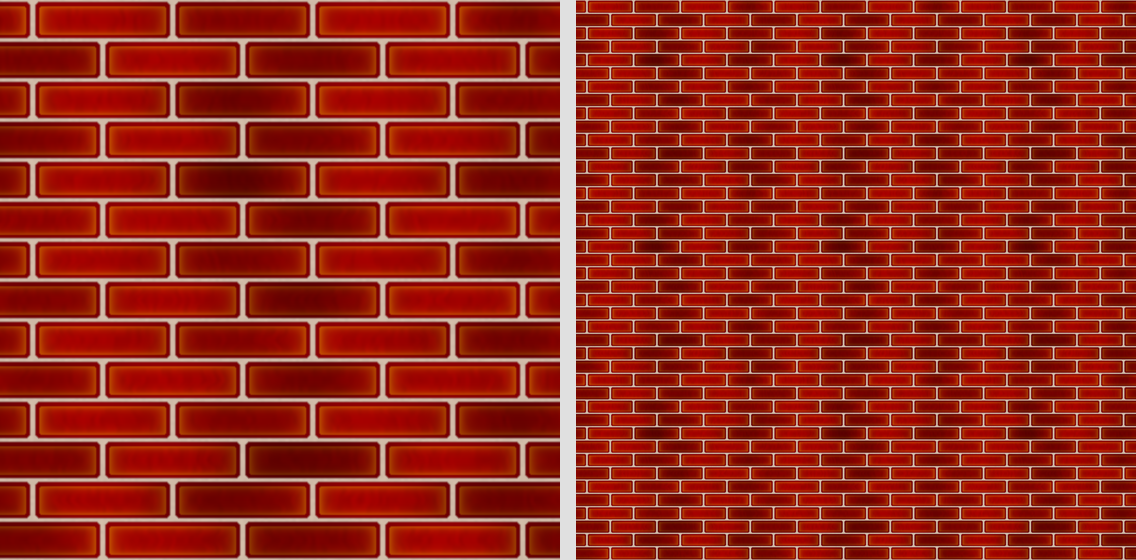
Left, the tile; right, the same tile 3 across and 3 down.
Reproduce this texture procedurally as a three.js fragment shader.

```glsl
// Glazed red bricks in running bond with pale mortar joints.
// Each brick is a chamfered box: a dark rim, an orange inner glow fading to red,
// and wrapped noise for burnt patches and fine streaks, so the tile is seamless.

#define GRID vec2(4.0, 14.0)
#define BRICK_HALF vec2(0.1192, 0.0313)
#define CHAMFER 0.005
#define RIM_WIDTH 0.0058
#define GLOW_FADE vec2(0.0105, 0.0052)
#define BURN_AMOUNT 0.48
#define STREAK_AMOUNT 0.09
#define MORTAR_COLOR vec3(0.82, 0.735, 0.66)
#define RIM_COLOR vec3(0.55, 0.0, 0.015)
#define GLAZE_COLOR vec3(0.625, 0.0, 0.0)
#define GLOW_COLOR vec3(0.78, 0.34, 0.0)

varying vec2 vUv;

float hash(vec2 p) {
  vec3 q = fract(vec3(p.xyx) * 0.1031);
  q += dot(q, q.yzx + 33.33);
  return fract((q.x + q.y) * q.z);
}

// Value noise that repeats after a whole number of cells
float wrappedNoise(vec2 p, vec2 period) {
  vec2 i = floor(p);
  vec2 f = fract(p);
  f = f * f * (3.0 - 2.0 * f);
  vec2 a = mod(i, period);
  vec2 b = mod(i + 1.0, period);
  return mix(mix(hash(a), hash(vec2(b.x, a.y)), f.x),
             mix(hash(vec2(a.x, b.y)), hash(b), f.x), f.y);
}

// Signed distance to a box with cut corners
float chamferBox(vec2 p, vec2 halfSize, float cut) {
  vec2 a = abs(p) - halfSize;
  return max(max(a.x, a.y), (a.x + a.y + cut) * 0.7071);
}

void main() {
  // Running bond: every other row moves by half a brick
  float row = mod(floor(vUv.y * GRID.y), GRID.y);
  float along = vUv.x * GRID.x - 0.234 - 0.5 * mod(row + 1.0, 2.0);
  vec2 local = (vec2(fract(along), fract(vUv.y * GRID.y)) - 0.5) / GRID;
  float brickId = mod(floor(along), GRID.x);
  float edge = chamferBox(local, BRICK_HALF, CHAMFER);

  // Inner panel sits slightly low, leaving a thicker rim on top
  vec2 panelPos = local + vec2(0.0, 0.0011);
  vec2 panelHalf = BRICK_HALF - RIM_WIDTH;
  float panelEdge = chamferBox(panelPos, panelHalf, 0.003);
  float panel = 1.0 - smoothstep(-0.0022, 0.0018, panelEdge);

  // Orange glow fading inward from all four sides
  vec2 depth = max(panelHalf - abs(panelPos), 0.0);
  vec2 fade = exp(-depth / GLOW_FADE);
  float glow = 1.0 - (1.0 - fade.x) * (1.0 - fade.y);
  vec3 glaze = mix(GLAZE_COLOR, GLOW_COLOR, glow);
  vec3 brick = mix(RIM_COLOR, glaze, panel);

  // Burnt patches, strongest on alternate bricks
  float wave = 0.5 + 0.5 * cos(3.14159265 * (along - 1.4));
  float patches = wrappedNoise(vec2(along * 2.0, row), vec2(GRID.x * 2.0, GRID.y));
  float strength = 0.25 + 0.75 * hash(vec2(brickId + 17.0, row + 5.0));
  float rowStrength = 0.3 + 0.7 * hash(vec2(row + 31.0, 8.0));
  float burn = wave * mix(rowStrength, patches, 0.5) + 0.12 * patches * strength;
  brick *= 1.04 - BURN_AMOUNT * burn;

  // Fine uneven streaks running down the glaze
  float warp = wrappedNoise(vUv * vec2(24.0, 56.0), vec2(24.0, 56.0));
  vec2 streakPos = vUv * vec2(120.0, 56.0) + vec2(warp * 1.5, 0.0);
  float streak = wrappedNoise(streakPos, vec2(120.0, 56.0));
  brick *= 1.0 + STREAK_AMOUNT * (streak - 0.5) * panel * (1.0 - glow);

  // Mortar with light grain, shaded softly beside the bricks
  float grain = wrappedNoise(vUv * 160.0, vec2(160.0));
  vec3 mortar = MORTAR_COLOR * (0.98 + 0.04 * grain);
  mortar *= 1.0 - 0.14 * (1.0 - smoothstep(0.0, 0.0042, edge));
  vec3 color = mix(brick, mortar, smoothstep(-0.0016, 0.0032, edge));

  gl_FragColor = vec4(color, 1.0);
}
```
